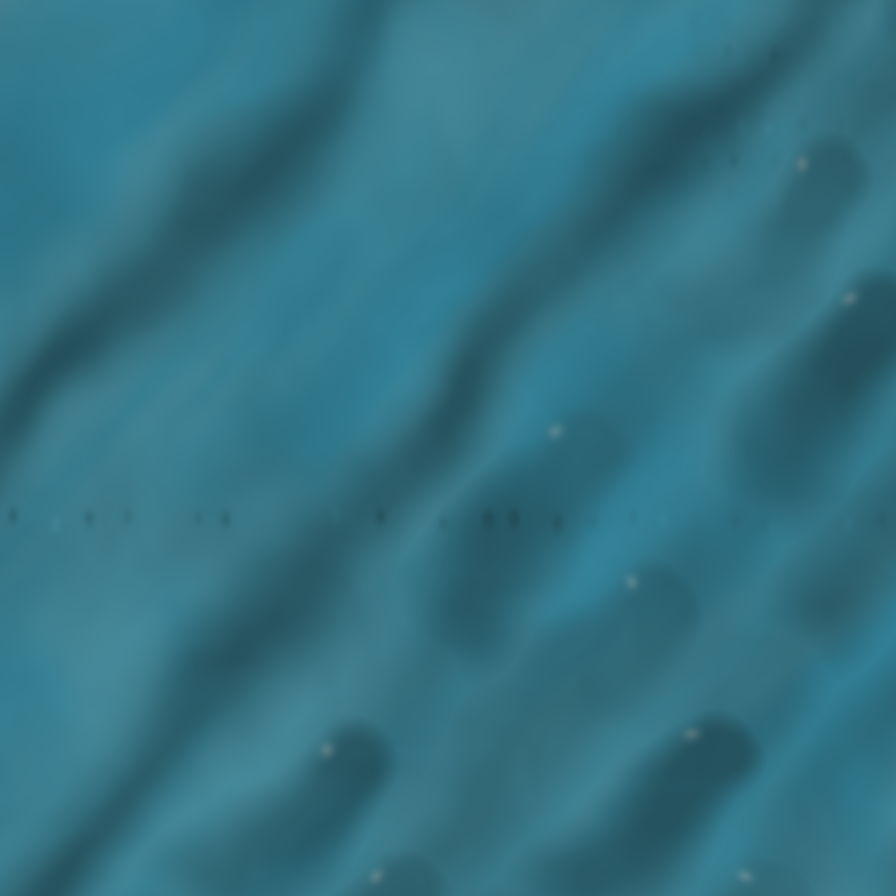
A Shadertoy shader for this texture:

```glsl
// Soft teal surface crossed by blurred dark diagonal streaks and small ticks.

#define LIGHT_GREY vec3(0.272, 0.535, 0.600)
#define LIGHT_TEAL vec3(0.195, 0.510, 0.600)
#define DARK_TEAL  vec3(0.140, 0.315, 0.360)
#define STREAK_ANGLE 0.873
#define STREAK_GAP 0.155
#define STREAK_WIDTH 0.070
#define DASH_PERIOD 0.42
#define DASH_HALF 0.105
#define STREAK_DEPTH 0.72
#define MOTTLE 0.17
#define TICK_CELLS 25.0

float hash(vec2 p) {
    p = fract(p * vec2(0.1031, 0.1137));
    p += dot(p, p.yx + 33.33);
    return fract((p.x + p.y) * p.x * 57.0);
}

// Layered, turned sines: a smooth field between about -1 and 1.
float waves(vec2 p) {
    float sum = 0.0, gain = 0.55;
    for (int i = 0; i < 4; i++) {
        p = mat2(0.8, 0.6, -0.6, 0.8) * p + 1.7;
        p += 0.45 * sin(p.yx * 1.3);
        sum += gain * sin(p.x) * cos(p.y * 0.8);
        p *= 1.7;
        gain *= 0.6;
    }
    return sum;
}

// Dark streaks in x, lit flanks in y, pale glints at the tips in z.
vec3 streaks(vec2 q) {
    vec3 result = vec3(0.0);
    for (int i = 0; i < 7; i++) {
        float k = float(i);
        float centre = i == 0 ? -0.315 : 0.037 + STREAK_GAP * (k - 1.0);
        float side = q.y - centre - 0.016 * sin(q.x * 9.0 + k * 2.1)
                   - 0.007 * sin(q.x * 23.0 + k * 4.0);
        float dark, presence;
        if (i < 2) {
            // Long, continuous bands.
            float width = STREAK_WIDTH * (0.82 + 0.18 * sin(q.x * 11.0 + k * 3.0));
            presence = 0.86 + 0.14 * sin(q.x * 17.0 + k);
            dark = exp(-side * side / (width * width * 0.55)) * presence;
        } else {
            // Broken dashes: a faint tail that ends in a crisp round tip.
            float f = fract((q.x + 0.08 * (k - 3.0)) / DASH_PERIOD);
            float x = (f - 0.47) * DASH_PERIOD;
            float d = length(vec2(max(abs(x) - DASH_HALF, 0.0), side));
            float blur = mix(0.075, 0.030, smoothstep(0.2, 0.75, f));
            presence = smoothstep(0.0, 0.35, f) * (1.0 - smoothstep(0.72, 0.9, f));
            dark = 1.0 - smoothstep(0.036 - blur * 0.5, 0.036 + blur, d);
            dark *= 0.72 + 0.28 * sin(k * 2.6 + q.x * 6.0);
            dark = max(dark, 0.42 * exp(-side * side / 0.0022));
            vec2 tip = vec2(x - DASH_HALF + 0.01, side + 0.038);
            result.z += exp(-dot(tip, tip) / 0.00006);
        }
        float flank = (side + 0.085) / 0.035;
        result.x = max(result.x, dark);
        result.y += presence * exp(-flank * flank);
    }
    return result;
}

// Small upright ticks in one row and in a loose patch.
float ticks(vec2 p) {
    vec2 id = floor(p * TICK_CELLS);
    vec2 jitter = vec2(hash(id + 7.0), hash(id + 31.0)) - 0.5;
    vec2 d = fract(p * TICK_CELLS) - 0.5 - jitter * vec2(0.4, 0.25);
    vec2 patchOffset = p - vec2(0.84, 0.88);
    float row = 1.0 - step(0.5, abs(id.y - 10.0));
    float area = max(row, 0.7 * exp(-dot(patchOffset, patchOffset) / 0.012));
    float strength = hash(id + 3.0) * 1.3 - 0.4;
    return area * strength * exp(-dot(d * d, vec2(45.0, 20.0)));
}

void mainImage(out vec4 fragColor, in vec2 fragCoord) {
    vec2 p = fragCoord / iResolution.y;

    // Bent coordinates: x along the streaks, y across them.
    vec2 along = vec2(cos(STREAK_ANGLE), sin(STREAK_ANGLE));
    vec2 bent = p + 0.018 * vec2(waves(p * 9.0), waves(p * 9.0 + 5.0));
    vec2 q = vec2(dot(bent, along), dot(bent, vec2(along.y, -along.x)));

    // Darkness from mottling, streaks, lit flanks and ticks.
    vec3 streak = streaks(q);
    float mottle = waves(q * vec2(7.0, 12.0)) + 0.5 * waves(p * 19.0 + 3.0);
    float shade = 0.19 + MOTTLE * mottle + STREAK_DEPTH * streak.x;
    shade += 0.38 * ticks(p) - 0.12 * streak.y * (1.0 - streak.x);
    shade = clamp(shade, 0.0, 1.0);

    // Greyer and purer teal alternate over the light areas.
    float purity = smoothstep(-0.6, 0.8, waves(q * vec2(5.0, 14.0) + 9.0));
    vec3 light = mix(LIGHT_GREY, LIGHT_TEAL, purity);
    vec3 color = mix(light, DARK_TEAL, shade);
    color += vec3(0.14, 0.08, 0.06) * streak.z;
    fragColor = vec4(color, 1.0);
}
```
